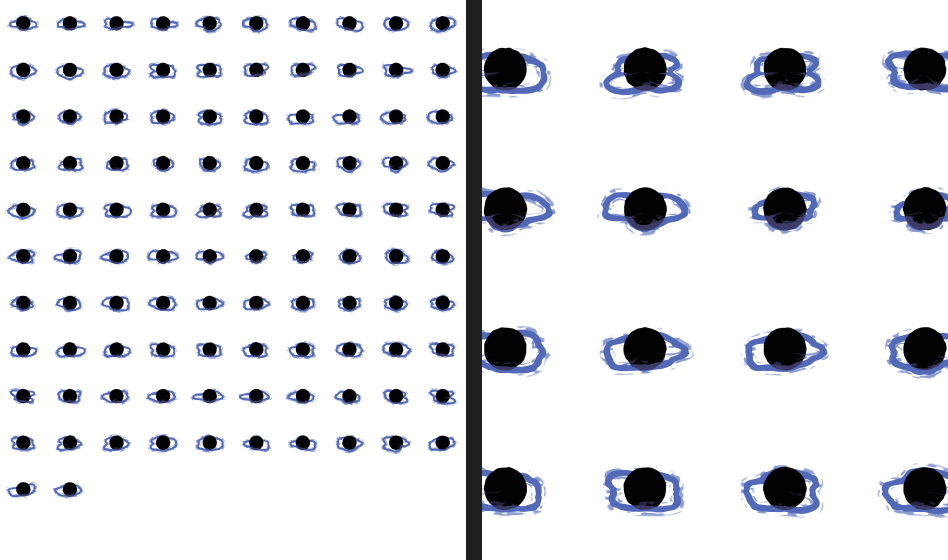
Left: the whole. Right: its middle third, enlarged.
This pattern is drawn by a Shadertoy shader. Its source:

```glsl
const float COLUMNS = 10.0;
const float CELL_COUNT = 102.0;        // the last row stays partly empty
const float DISC_RADIUS = 0.153;       // lengths are in cells
const float DISC_ROUGHNESS = 0.008;
const vec2  RING_CENTER = vec2(-0.005, 0.022);
const vec2  RING_RADII = vec2(0.255, 0.130);
const float RING_HALF_WIDTH = 0.024;
const float RING_WOBBLE = 0.42;
const float WOBBLE_SCALE = 1.5;
const float WOBBLE_DRIFT = 0.45;       // change of shape from cell to cell
const float FRINGE_REACH = 0.058;
const float FRINGE_OPACITY = 0.65;
const int   SAMPLES = 2;               // per axis
const vec3  PAPER = vec3(1.0);
const vec3  DISC_COLOR = vec3(0.008);
const vec3  RING_COLOR = vec3(0.32, 0.41, 0.72);
const vec3  SHADED_RING = vec3(0.24, 0.23, 0.40);

float hash(vec3 p) {
    p = fract(p * 0.1031);
    p += dot(p, p.zyx + 31.32);
    return fract((p.x + p.y) * p.z);
}

float noise(vec3 p) {
    vec3 i = floor(p);
    vec3 f = fract(p);
    f = f * f * (3.0 - 2.0 * f);
    vec2 e = vec2(0.0, 1.0);
    vec4 near = vec4(hash(i), hash(i + e.yxx), hash(i + e.xyx), hash(i + e.yyx));
    vec4 far = vec4(hash(i + e.xxy), hash(i + e.yxy), hash(i + e.xyy), hash(i + e.yyy));
    vec4 m = mix(near, far, f.z);
    vec2 n = mix(m.xz, m.yw, f.x);
    return mix(n.x, n.y, f.y);
}

vec2 direction(vec2 p) {
    return p / max(length(p), 1e-4);
}

// Implicit wobbling ellipse, zero on its centre line
float ringField(vec2 p, float index) {
    vec2 q = p / RING_RADII;
    vec3 site = vec3(direction(q) * WOBBLE_SCALE + 20.0, index * WOBBLE_DRIFT);
    return length(q) - 0.97 - RING_WOBBLE * (2.0 * noise(site) - 1.0);
}

float ringDistance(vec2 p, float index) {
    vec2 e = vec2(0.008, 0.0);
    float f = ringField(p, index);
    vec2 slope = vec2(ringField(p + e.xy, index), ringField(p + e.yx, index)) - f;
    return f / clamp(length(slope) / e.x, 3.0, 14.0);
}

// Solid stroke with broken strands along both edges
float ringCoverage(vec2 p, float index, float blur) {
    float d = ringDistance(p, index);
    vec2 dir = direction(p / RING_RADII);
    float strand = noise(vec3(dir * 6.0 + 40.0, d * 60.0 + index * 17.0 + 30.0));
    float halfWidth = RING_HALF_WIDTH + 0.014 * (strand - 0.5);
    float stroke = 1.0 - smoothstep(-blur, blur, abs(d) - halfWidth);
    float reach = 1.0 - smoothstep(0.7, 1.0, abs(d) / FRINGE_REACH);
    float fringe = reach * smoothstep(0.52, 0.66, strand) * FRINGE_OPACITY;
    return max(stroke, fringe);
}

float discCoverage(vec2 p, float index, float blur) {
    float rough = noise(vec3(direction(p) * 5.0 + 60.0, index * 3.7)) - 0.5;
    float d = length(p) - DISC_RADIUS - DISC_ROUGHNESS * rough;
    return 1.0 - smoothstep(-blur, blur, d);
}

vec3 shade(vec2 grid, float blur) {
    vec2 cell = floor(grid);
    float index = cell.y * COLUMNS + cell.x;
    if (index >= CELL_COUNT) return PAPER;

    vec2 p = fract(grid) - 0.5;
    vec2 r = p - RING_CENTER;
    float ring = ringCoverage(r, index, blur);
    float disc = discCoverage(p, index, blur);
    float front = smoothstep(-blur, blur, r.y);

    // Back of the ring, disc, then the shaded front of the ring
    vec3 color = mix(PAPER, RING_COLOR, ring);
    color = mix(color, DISC_COLOR, disc);
    return mix(color, SHADED_RING, ring * disc * front);
}

void mainImage(out vec4 fragColor, in vec2 fragCoord) {
    float scale = COLUMNS / iResolution.x;
    float blur = 0.4 * scale;
    vec3 sum = vec3(0.0);
    for (int j = 0; j < SAMPLES; j++) {
        for (int i = 0; i < SAMPLES; i++) {
            vec2 offset = (vec2(i, j) + 0.5) / float(SAMPLES) - 0.5;
            vec2 point = fragCoord + offset;
            // Rows count downward from the top edge
            sum += shade(vec2(point.x, iResolution.y - point.y) * scale, blur);
        }
    }
    fragColor = vec4(sum / float(SAMPLES * SAMPLES), 1.0);
}
```
